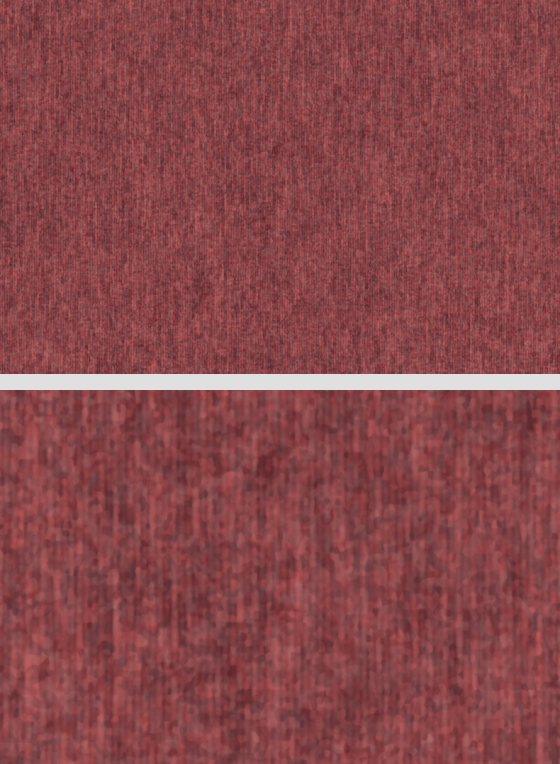
Top, the full canvas; bottom, a detail of the centre.
This texture is drawn by a Shadertoy shader. Its source:

```glsl
// Dusty red woven cloth: fine straight vertical threads with broken slubs and cross flecks.
// Each layer is cellular noise, stretched along the warp or the weft, with sine ribs,
// and their sum picks a tone between a dark and a light yarn colour.

const vec3 DARK_YARN  = vec3(0.447, 0.220, 0.236);
const vec3 LIGHT_YARN = vec3(0.617, 0.318, 0.326);
const vec3 GREY_TINT  = vec3(-0.024, 0.050, 0.052);

// Cells per canvas width, across and along the warp
const vec2 THREAD_CELLS = vec2(230.0, 62.0);
const vec2 GRAIN_CELLS  = vec2(340.0, 270.0);
const vec2 SLUB_CELLS   = vec2(230.0, 15.0);
const vec2 WEFT_CELLS   = vec2(105.0, 250.0);
const vec2 MOTTLE_CELLS = vec2(34.0, 26.0);
const vec2 CLOUD_CELLS  = vec2(7.0, 5.0);
const vec2 TINT_CELLS   = vec2(230.0, 150.0);

const float THREAD_WEIGHT = 0.72;
const float GRAIN_WEIGHT  = 0.78;
const float SLUB_WEIGHT   = 0.46;
const float WEFT_WEIGHT   = 0.46;
const float MOTTLE_WEIGHT = 0.24;
const float CLOUD_WEIGHT  = 0.13;
const float RIB_WEIGHT    = 0.12;

const float CELL_SHARPNESS = 7.0;
const float WARP_SWAY = 0.0003;
const vec2 LOOSE  = vec2(1.0, 1.0);   // jitter of scattered flecks
const vec2 IN_ROW = vec2(0.25, 1.0);  // jitter that keeps threads in columns
const float TAU = 6.28319;

vec3 hash3(vec2 cell) {
    vec3 q = fract(cell.xyx * vec3(0.1031, 0.1030, 0.0973));
    q += dot(q, q.yxz + 33.33);
    return fract((q.xxy + q.yzz) * q.zyx);
}

// Blend of random cell values around jittered centres, from -0.5 to 0.5
float cellNoise(vec2 p, vec2 jitter, float seed) {
    vec2 base = floor(p);
    float total = 0.0;
    float weights = 0.0;
    for (int y = -1; y <= 1; y++) {
        for (int x = -1; x <= 1; x++) {
            vec2 cell = base + vec2(x, y);
            vec3 random = hash3(cell + seed * vec2(17.0, 41.0));
            vec2 toCentre = cell + 0.5 + jitter * (random.xy - 0.5) - p;
            float w = exp(-CELL_SHARPNESS * dot(toCentre, toCentre));
            total += w * (random.z - 0.5);
            weights += w;
        }
    }
    return total / max(weights, 1e-5);
}

// Slow sideways drift of the threads, from layered sines
float warpSway(vec2 p) {
    return WARP_SWAY * (sin(23.0 * p.y + 9.0 * p.x) + 0.6 * sin(61.0 * p.y - 31.0 * p.x));
}

void mainImage(out vec4 fragColor, in vec2 fragCoord) {
    vec2 cloth = fragCoord / iResolution.x;
    cloth.x += warpSway(cloth);

    // Weave, from single threads to broad clouds
    float tone = 0.5;
    tone += THREAD_WEIGHT * cellNoise(cloth * THREAD_CELLS, IN_ROW, 1.0);
    tone += GRAIN_WEIGHT  * cellNoise(cloth * GRAIN_CELLS, LOOSE, 2.0);
    tone += SLUB_WEIGHT   * cellNoise(cloth * SLUB_CELLS, IN_ROW, 3.0);
    tone += WEFT_WEIGHT   * cellNoise(cloth * WEFT_CELLS, LOOSE, 4.0);
    tone += MOTTLE_WEIGHT * cellNoise(cloth * MOTTLE_CELLS, LOOSE, 5.0);
    tone += CLOUD_WEIGHT  * cellNoise(cloth * CLOUD_CELLS, LOOSE, 6.0);

    // Round ribs, faded out where they get too fine for the canvas
    float ribsPerPixel = THREAD_CELLS.x / iResolution.x;
    float ribFade = 1.0 - smoothstep(0.4, 0.6, ribsPerPixel);
    tone -= RIB_WEIGHT * ribFade * cos(TAU * cloth.x * THREAD_CELLS.x);

    // Yarn colour, with a shift between greyer and redder fibres
    vec3 colour = mix(DARK_YARN, LIGHT_YARN, clamp(tone, -0.45, 1.5));
    colour += GREY_TINT * cellNoise(cloth * TINT_CELLS, LOOSE, 7.0);
    fragColor = vec4(colour, 1.0);
}
```
